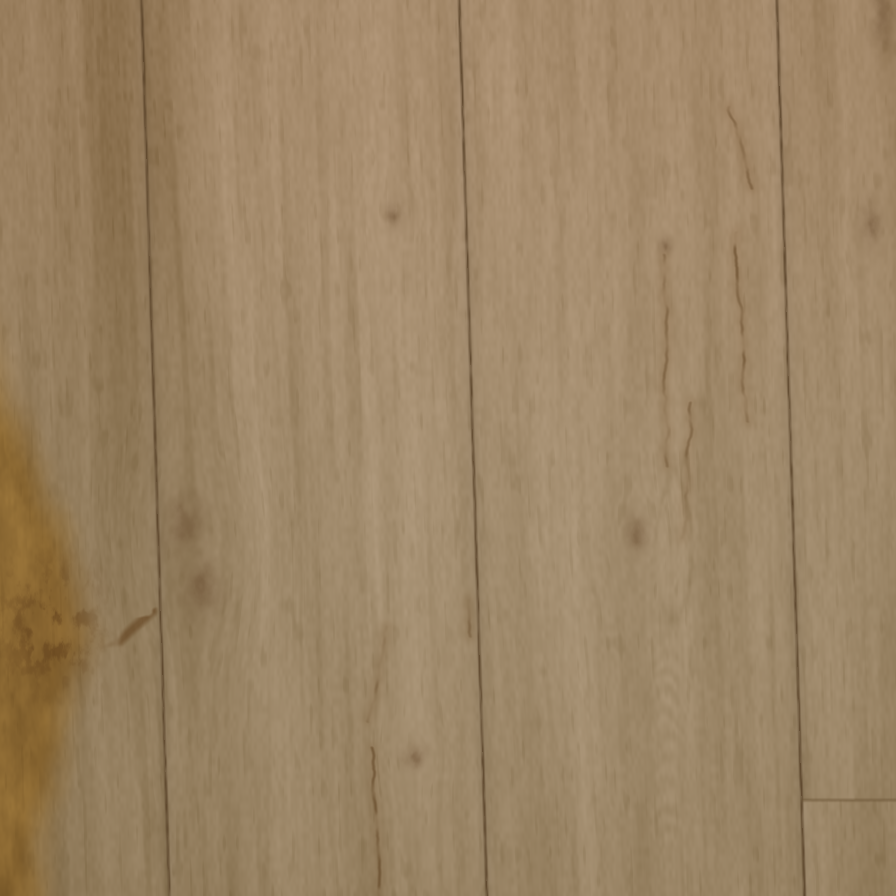
This texture is drawn by a WebGL 2 fragment shader. Its source:

```glsl
#version 300 es
precision highp float;
uniform vec2 u_resolution;
out vec4 fragColor;

float hash(vec2 p) {
    vec3 q = fract(vec3(p.xyx) * 0.1031);
    q += dot(q, q.yzx + 33.33);
    return fract((q.x + q.y) * q.z);
}

float noise(vec2 p) {
    vec2 i = floor(p), f = fract(p);
    f = f * f * (3.0 - 2.0 * f);
    return mix(mix(hash(i), hash(i + vec2(1, 0)), f.x),
               mix(hash(i + vec2(0, 1)), hash(i + vec2(1, 1)), f.x), f.y);
}

float fbm(vec2 p) {
    float sum = 0.0, amp = 0.5;
    for (int i = 0; i < 4; i++) {
        sum += amp * noise(p);
        p = p * 2.03 + 17.0;
        amp *= 0.5;
    }
    return sum;
}

float segment(vec2 p, vec2 a, vec2 b) {
    vec2 ab = b - a;
    return length(p - a - ab * clamp(dot(p - a, ab) / dot(ab, ab), 0.0, 1.0));
}

// Centre and radii of each knot
const vec4 knots[8] = vec4[8](
    vec4(0.225, 0.342, 0.021, 0.032), vec4(0.462, 0.156, 0.013, 0.015),
    vec4(0.710, 0.402, 0.014, 0.022), vec4(0.971, 0.750, 0.012, 0.024),
    vec4(0.440, 0.758, 0.010, 0.014), vec4(0.743, 0.725, 0.007, 0.009),
    vec4(0.205, 0.415, 0.026, 0.034), vec4(0.985, 0.985, 0.014, 0.045));

// Upper and lower ends of each crack
const vec4 cracks[7] = vec4[7](
    vec4(0.416, 0.165, 0.424, 0.000), vec4(0.820, 0.740, 0.834, 0.530),
    vec4(0.814, 0.880, 0.840, 0.790), vec4(0.742, 0.715, 0.744, 0.480),
    vec4(0.433, 0.300, 0.410, 0.195), vec4(0.771, 0.550, 0.763, 0.400),
    vec4(0.525, 0.330, 0.526, 0.290));

void main() {
    vec2 p = gl_FragCoord.xy / u_resolution;

    // Slightly slanted planks
    float across = (p.x + 0.031 * p.y - 0.189) / 0.3545;
    float plank = floor(across);
    float board = plank + (plank > 1.5 && p.y < 0.107 ? 7.0 : 0.0);

    // Knots push the grain aside
    vec2 g = vec2(p.x + 0.031 * p.y, p.y);
    float knotMask = 0.0;
    for (int i = 0; i < 8; i++) {
        vec2 d = (p - knots[i].xy) / knots[i].zw;
        g.x -= 0.4 * (p.x - knots[i].x) * exp(-0.15 * dot(d, d));
        float r = length(d) + 1.1 * (fbm(p * vec2(90.0, 60.0)) - 0.5);
        knotMask += (i > 5 ? 0.28 : 0.36) * exp(-1.2 * r * r) + 0.16 * exp(-8.0 * r * r);
    }
    g.x += 0.014 * (noise(g * vec2(5.0, 2.0) + board * 9.0) - 0.5);
    g += board * vec2(3.7, 5.1);

    // Long grain, thin dark streaks, short fibers and pores
    float tone = 0.76 + 0.42 * (fbm(g * vec2(14.0, 0.9)) - 0.47);
    tone += 0.50 * (fbm(g * vec2(60.0, 2.4)) - 0.47);
    tone -= 0.22 * smoothstep(0.60, 0.95, noise(g * vec2(95.0, 3.5) + 8.0)) * noise(g * vec2(9.0, 3.0));
    tone += 0.12 * (noise(g * vec2(230.0, 22.0)) - 0.5);
    tone += 0.16 * (noise(g * vec2(300.0, 120.0) + 40.0) - 0.5);
    tone -= 0.16 * smoothstep(0.72, 0.95, noise(g * vec2(210.0, 34.0) + 70.0));

    // Uneven light and plank shading
    vec2 light = (p - vec2(0.58, 0.66)) * vec2(1.0, 0.85);
    tone += 0.15 - 0.85 * dot(light, light);
    tone -= 0.42 * exp(-pow((p.x - 0.150) / 0.075, 2.0)) * smoothstep(0.10, 0.55, p.y);
    tone += 0.08 * (hash(vec2(board + 11.0, 4.0)) - 0.5);

    // Rippled figure and pointed growth ring
    float ripple = p.x - 0.745;
    tone += 0.10 * sin(p.y * 260.0 + ripple * ripple * 14000.0 + 6.0 * noise(p * 30.0))
          * exp(-pow(ripple / 0.014, 2.0)) * smoothstep(0.03, 0.1, p.y) * smoothstep(0.3, 0.25, p.y);
    vec2 ringPos = (p - vec2(0.752, 0.395)) / vec2(0.021, 0.085);
    ringPos.x *= 1.0 + 0.7 * max(ringPos.y, 0.0);
    float ring = length(ringPos) - 1.0 + 0.3 * (fbm(p * 60.0) - 0.5);
    tone -= 0.30 * exp(-ring * ring * 40.0) * noise(p * vec2(60.0, 25.0));

    vec3 wood = mix(vec3(0.50, 0.41, 0.275), vec3(0.665, 0.575, 0.458), clamp(tone, 0.0, 1.1));
    wood += vec3(0.018, -0.004, -0.008) * (smoothstep(0.3, 1.0, p.y) - 0.25);

    // Amber stain, fading unevenly toward its edge
    float edge = 0.05 * smoothstep(0.70, 0.3, p.y) + 0.052 * exp(-pow((p.y - 0.31) / 0.17, 2.0));
    edge += 0.026 * (fbm(p * vec2(24.0, 14.0)) - 0.47);
    float stain = smoothstep(0.018, -0.036, p.x - edge) * smoothstep(0.72, 0.50, p.y);
    float blotch = clamp(tone + 1.2 * (fbm(p * vec2(40.0, 20.0)) - 0.4), 0.0, 1.0);
    wood = mix(wood, mix(vec3(0.46, 0.33, 0.14), vec3(0.60, 0.45, 0.21), blotch), 0.92 * stain);

    // Brown flecks in the stain and trailing to the seam
    vec2 f = (p - vec2(0.055, 0.30)) / vec2(0.050, 0.065);
    float trail = segment(p, vec2(0.115, 0.268), vec2(0.170, 0.318));
    float flecks = exp(-dot(f, f)) * (0.3 + smoothstep(0.45, 0.70, fbm(p * vec2(95.0, 55.0))));
    flecks += smoothstep(0.009, 0.001, trail) * smoothstep(0.40, 0.75, noise(p * 85.0));
    wood = mix(wood, vec3(0.38, 0.25, 0.11), 0.6 * min(flecks, 1.0));
    wood = mix(wood, vec3(0.41, 0.30, 0.19), min(knotMask, 0.6));

    // Broken hairline cracks inside faint brown streaks
    vec2 c = p + vec2(0.009 * (fbm(vec2(p.y * 40.0, 3.0)) - 0.47), 0.0);
    for (int i = 0; i < 7; i++) {
        float d = segment(c, cracks[i].xy, cracks[i].zw);
        float broken = smoothstep(0.2, 0.8, noise(vec2(p.y * 60.0, float(i) * 5.0)));
        float depth = (i < 2 ? 0.60 : 0.42) * (0.15 + 0.85 * broken);
        wood = mix(wood, vec3(0.40, 0.29, 0.16), depth * smoothstep(0.0032, 0.0, d));
        wood *= 1.0 - vec3(0.05, 0.07, 0.10) * exp(-d * d * 16000.0);
    }

    // Long seams and one end joint
    float seam = (0.5 - abs(fract(across) - 0.5)) * 0.3545;
    float wear = 0.40 + 0.45 * noise(vec2(p.y * 80.0, plank));
    wood *= 1.0 - 0.07 * exp(-seam * 180.0);
    wood = mix(wood, vec3(0.34, 0.25, 0.15), wear * smoothstep(0.0030, 0.0, seam));
    float joint = abs(p.y - 0.107) + (plank > 1.5 ? 0.0 : 1.0);
    wood = mix(wood, vec3(0.42, 0.33, 0.21), 0.5 * smoothstep(0.0034, 0.0, joint));

    fragColor = vec4(wood, 1.0);
}
```
